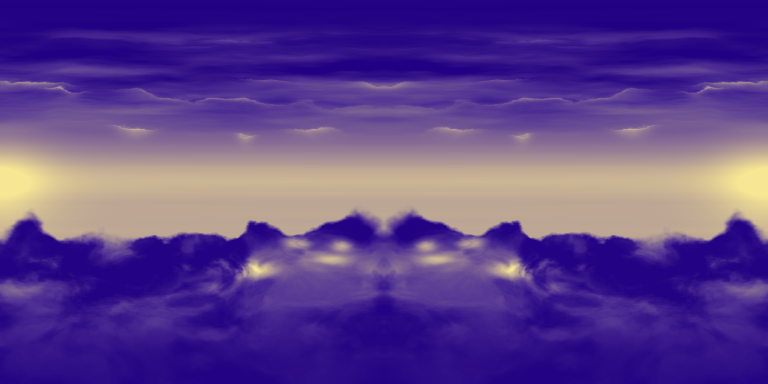
A Shadertoy shader for this texture:

```glsl
// Draws a mirrored violet and cream dusk sky with wisps above a bank of billowing clouds.

float hash(vec2 p) {
    return fract(sin(dot(p, vec2(127.1, 311.7))) * 43758.5453);
}

float noise(vec2 p) {
    vec2 i = floor(p), f = fract(p);
    f = f * f * (3.0 - 2.0 * f);
    return mix(mix(hash(i), hash(i + vec2(1, 0)), f.x),
               mix(hash(i + vec2(0, 1)), hash(i + vec2(1, 1)), f.x), f.y);
}

float fbm(vec2 p) {
    float sum = 0.0, amp = 0.5;
    for (int i = 0; i < 6; i++) {
        sum += amp * noise(p);
        p = mat2(1.6, 1.2, -1.2, 1.6) * p + 7.3;
        amp *= 0.5;
    }
    return sum;
}

// Fractal noise that keeps its horizontal stretch in every octave
float streaks(vec2 p) {
    float sum = 0.0, amp = 0.5;
    for (int i = 0; i < 5; i++) {
        sum += amp * noise(p);
        p = p * 2.03 + 11.7;
        amp *= 0.5;
    }
    return sum;
}

float bump(float x, float centre, float width) {
    float d = (x - centre) / width;
    return exp(-d * d);
}

// Lit wisps: centre x, centre y, half width, brightness
const vec4 WISPS[11] = vec4[11](
    vec4(0.93, 0.785, 0.10, 0.55), vec4(0.83, 0.762, 0.05, 0.50),
    vec4(0.54, 0.748, 0.12, 0.38), vec4(0.34, 0.733, 0.12, 0.28),
    vec4(0.65, 0.668, 0.045, 0.60), vec4(0.19, 0.664, 0.06, 0.42),
    vec4(0.36, 0.647, 0.022, 0.40), vec4(0.31, 0.790, 0.06, 0.30),
    vec4(0.02, 0.779, 0.07, 0.32), vec4(0.37, 0.888, 0.10, 0.13),
    vec4(0.12, 0.725, 0.09, 0.20));

// Lit cloud patches: centre x, centre y, half width, brightness
const vec4 PATCHES[10] = vec4[10](
    vec4(0.36, 0.305, 0.060, 0.72), vec4(0.11, 0.365, 0.030, 0.55),
    vec4(0.88, 0.310, 0.050, 0.42), vec4(0.83, 0.372, 0.035, 0.50),
    vec4(0.23, 0.375, 0.032, 0.50), vec4(0.01, 0.300, 0.060, 0.28),
    vec4(0.15, 0.325, 0.045, 0.35), vec4(0.48, 0.330, 0.070, 0.30),
    vec4(0.45, 0.257, 0.030, 0.35), vec4(0.66, 0.350, 0.090, 0.26));

float skyTone(vec2 p) {
    // Warm horizon band fading upward, slightly dimmer below
    float rise = max(p.y - 0.53, 0.0) / 0.15;
    float tone = 0.79 * exp(-pow(rise, 1.5)) - 0.07 * smoothstep(0.53, 0.47, p.y);
    tone += 0.05 * (streaks(vec2(p.x * 0.7, p.y * 45.0)) - 0.5);

    // Stretched high cloud
    float bend = 0.03 * fbm(p * vec2(5.0, 9.0));
    float veil = streaks(vec2(p.x * 2.6 + 4.0, (p.y + bend) * 24.0));
    float band = smoothstep(0.62, 0.74, p.y) * smoothstep(0.95, 0.80, p.y);
    tone += band * (0.60 * (veil - 0.40) + 0.03);
    tone += 0.12 * smoothstep(0.5, 0.75, veil) * bump(p.y, 0.89, 0.04);

    // Wisps with a crisp upper rim and a soft underside
    float ragged = fbm(p * vec2(14.0, 30.0)) - 0.5;
    for (int i = 0; i < 11; i++) {
        vec4 w = WISPS[i];
        float d = p.y - w.y - 0.045 * ragged - 0.07 * (p.x - w.x);
        float rim = d > 0.0 ? exp(-d / 0.0025) : exp(d / 0.011);
        tone += w.w * rim * bump(p.x, w.x, w.z) * (0.75 + 1.2 * ragged);
    }

    // Sun at the outer edge
    float sun = length((p - vec2(1.0, 0.53)) * vec2(1.0, 1.25));
    tone += 0.24 * exp(-sun * sun / 0.018) + 0.08 * exp(-sun / 0.12);
    return tone;
}

float cloudTone(vec2 p) {
    // Folded billows lit along their upper sides
    vec2 q = p * vec2(6.0, 10.0);
    q += 1.3 * vec2(fbm(q * 0.7 + 3.0), fbm(q * 0.7 + 19.0));
    float body = fbm(q);
    float lit = body - fbm(q + vec2(0.12, 0.35));
    float height = smoothstep(0.04, 0.34, p.y);
    float tone = mix(0.05, 0.36, height) * smoothstep(0.30, 0.72, body);
    tone += mix(0.12, 0.55, height) * max(lit, 0.0) + 0.01;

    // Shadowed cores below the tallest heads
    float core = bump(p.x, 0.03, 0.10) + bump(p.x, 0.32, 0.07) + bump(p.x, 0.95, 0.08);
    tone *= 1.0 - 0.65 * min(core, 1.0) * bump(p.y, 0.385, 0.05);

    for (int i = 0; i < 10; i++) {
        vec4 s = PATCHES[i];
        vec2 c = p + 0.05 * (vec2(body, fbm(q + 31.0)) - 0.5);
        float spot = bump(c.x, s.x, s.z) * bump(c.y, s.y, 0.008 + s.z * 0.20);
        tone += s.w * spot * smoothstep(0.20, 0.65, body + lit);
    }
    return tone;
}

void mainImage(out vec4 fragColor, in vec2 fragCoord) {
    // Fold left onto right: x runs from 0 at the centre to 1 at the sides
    vec2 p = fragCoord / iResolution.xy;
    p.x = abs(p.x - 0.5) * 2.0;

    // Uneven crest of the cloud bank
    float crest = 0.378 + 0.065 * bump(p.x, 0.07, 0.085) + 0.047 * bump(p.x, 0.32, 0.06)
        + 0.025 * bump(p.x, 0.47, 0.07) + 0.062 * bump(p.x, 0.93, 0.055);
    crest += 0.085 * (fbm(p * vec2(13.0, 17.0) + 5.0) - 0.5);
    float soft = mix(0.012, 0.045, smoothstep(0.3, 0.7, noise(p * vec2(7.0, 5.0) + 2.0)));
    float cover = smoothstep(-soft * 0.5, soft, crest - p.y);

    float tone = clamp(mix(skyTone(p), cloudTone(p), cover), 0.0, 1.0);
    vec3 col = mix(vec3(0.13, 0.0, 0.52), vec3(0.97, 0.90, 0.58), tone);
    col.b = 0.515 + 0.065 * smoothstep(0.0, 0.25, tone);
    fragColor = vec4(col, 1.0);
}
```
